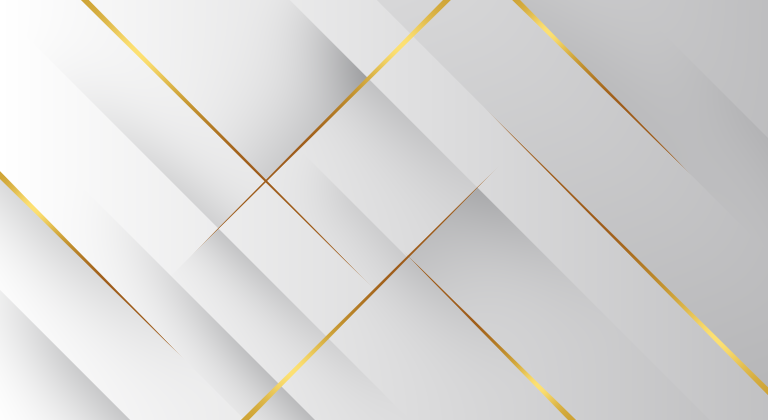
A Shadertoy shader for this background:

```glsl
#define LIGHT vec3(1.0, 1.0, 1.0)
#define GREY vec3(0.745, 0.745, 0.752)
#define BRONZE vec3(0.62, 0.36, 0.10)
#define GOLD vec3(0.80, 0.63, 0.20)
#define GLINT vec3(0.99, 0.88, 0.45)
#define RIBBON_HALF_WIDTH 0.0066
#define GLINT_PLACE 0.82
#define SHADOW_DEPTH 1.0
#define UPPER_CROSS 1.064
#define LOWER_CROSS 1.583

float pixel;

// Smooth step across an edge, one where x is positive
float side(float x) {
    return smoothstep(-pixel, pixel, x);
}

float band(float x, float low, float high) {
    return side(x - low) * side(high - x);
}

// Eased ramp from zero at a to one at b, in either direction
float ramp(float a, float b, float x) {
    float t = clamp((x - a) / (b - a), 0.0, 1.0);
    return t * t * (3.0 - 2.0 * t);
}

// Shadow with a crisp edge that fades over its reach
float dropShade(float dist, float reach) {
    float k = max(dist, 0.0) / reach;
    return side(dist) * exp(-k * (0.6 + 0.4 * k));
}

// Metallic ribbon tapering from its thin end to its thick end
void ribbon(inout vec3 color, float dist, float along, float thin, float thick) {
    float t = (along - thin) / (thick - thin);
    float halfWidth = RIBBON_HALF_WIDTH * clamp(t, 0.0, 1.1);
    float across = abs(dist) * 0.7071;
    float cover = clamp((halfWidth - across) / pixel + 0.5, 0.0, 1.0);
    cover *= smoothstep(0.0, 0.12, t) * side(1.1 - t);
    vec3 metal = mix(BRONZE, GOLD, smoothstep(0.4, 0.75, t));
    float shine = (t - GLINT_PLACE) / 0.11;
    metal = mix(metal, GLINT, exp(-shine * shine));
    color = mix(color, metal, cover);
}

// Sum of the panel shadows; d runs up-right, e runs down-right
float panelShadows(float d, float e) {
    float top = side(UPPER_CROSS - e);
    float middle = band(e, UPPER_CROSS, LOWER_CROSS);
    float bottom = side(e - LOWER_CROSS);
    float s = 0.0;

    // Panels above the upper crossing
    s += 0.15 * top * side(d - 0.202) * dropShade(0.69 - d, 0.12) * ramp(0.6, 1.06, e);
    s += 0.11 * band(d, 0.202, 0.69) * dropShade(UPPER_CROSS - e, 0.17);
    s += 0.11 * top * side(0.202 - d) * dropShade(d + 0.024, 0.10) * ramp(0.1, 0.95, e);

    // Panels between the crossings
    s += 0.12 * middle * side(d - 0.202) * dropShade(0.69 - d, 0.13) * ramp(1.9, 1.0, e);
    s += 0.07 * middle * side(d - 0.202) * dropShade(0.357 - d, 0.10) * ramp(1.06, 1.35, e);
    s += 0.16 * middle * side(d + 0.25) * dropShade(-0.024 - d, 0.10) * ramp(2.1, 1.0, e);

    // Panels below the lower crossing
    s += 0.11 * band(d, 0.362, 0.69) * dropShade(e - LOWER_CROSS, 0.22);
    s += 0.07 * bottom * side(d - 0.362) * dropShade(0.69 - d, 0.12) * ramp(2.3, 1.6, e);
    s += 0.12 * bottom * dropShade(0.362 - d, 0.13) * ramp(2.2, 1.5, e);
    s += 0.08 * bottom * dropShade(-0.024 - d, 0.09) * ramp(2.0, 1.5, e);

    // Lower left steps
    s += 0.17 * side(d + 0.417) * dropShade(-0.25 - d, 0.10) * ramp(0.6, 1.5, e);
    s += 0.15 * side(d + 0.69) * dropShade(-0.417 - d, 0.15) * ramp(1.5, 0.6, e);
    s += 0.18 * dropShade(-0.69 - d, 0.14) * ramp(0.4, 1.1, e);

    // Right hand steps
    s += 0.03 * side(1.229 - d) * dropShade(d - 0.897, 0.20);
    s += 0.07 * dropShade(d - 1.229, 0.17) * ramp(2.5, 1.5, e);
    s += 0.04 * side(d - 1.229) * dropShade(1.5 - d, 0.12) * ramp(1.6, 2.1, e);
    return s;
}

void mainImage(out vec4 fragColor, in vec2 fragCoord) {
    pixel = 1.0 / iResolution.y;
    vec2 p = fragCoord * pixel;
    float d = p.x + p.y - 1.0;
    float e = p.x - p.y + 1.0;

    // Soft backdrop and layered panels
    vec3 color = mix(LIGHT, GREY, clamp(fragCoord.x / iResolution.x, 0.0, 1.0));
    color += 0.012 * band(d, 0.69, 0.897);
    color -= SHADOW_DEPTH * panelShadows(d, e) * vec3(1.0, 0.99, 0.97);

    // Falling ribbons
    ribbon(color, d - 0.202, e, LOWER_CROSS, 0.207);
    ribbon(color, d - 1.229, e, 2.07, 1.23);
    ribbon(color, d - 0.897, e, 1.40, 2.757);
    ribbon(color, d + 0.417, e, 1.30, 0.417);
    ribbon(color, d - 0.362, e, 1.55, 2.345);

    // Rising ribbons
    ribbon(color, e - UPPER_CROSS, d, -0.16, 1.067);
    ribbon(color, e - LOWER_CROSS, d, 0.80, -0.407);

    fragColor = vec4(clamp(color, 0.0, 1.0), 1.0);
}
```
